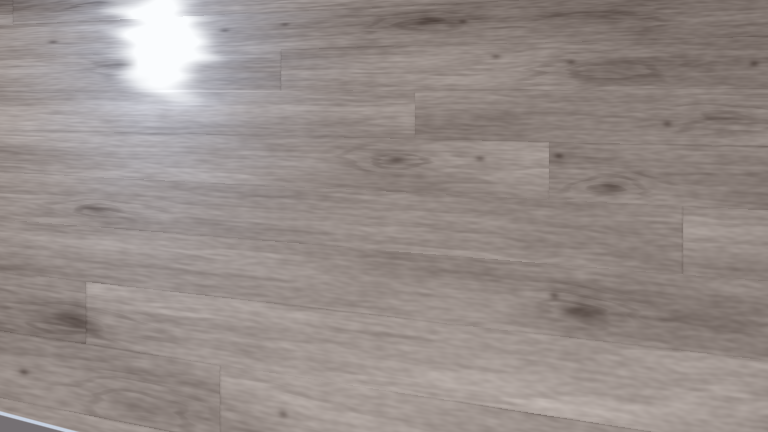
A WebGL 1 fragment shader for this texture:

```glsl
precision highp float;
uniform vec2 u_resolution;

#define VANISH vec2(-3.5, 0.775)
#define FIRST_SEAM 0.699
#define ROW_HEIGHT 0.093
#define ROW_SHRINK 0.05
#define PLANK_LENGTH 2.0
#define JOINT_STEP 0.31
#define KNOT_SPACING 0.6
#define KNOT_CHANCE 0.5
#define SEAM_WIDTH 0.0022
#define GLARE_CENTRE vec2(0.366, 0.9)
#define GLARE_SIZE vec2(0.1, 0.115)
#define WOOD vec3(0.565, 0.523, 0.502)

float hash(vec2 p) {
  return fract(sin(dot(p, vec2(127.1, 311.7))) * 4375.85);
}

vec2 gradient(vec2 cell) {
  float angle = 6.2832 * hash(cell);
  return vec2(cos(angle), sin(angle));
}

float noise(vec2 p) {
  vec2 i = floor(p), f = p - i;
  vec2 w = f * f * f * (f * (f * 6.0 - 15.0) + 10.0);
  vec2 e = vec2(1.0, 0.0);
  float low = mix(dot(gradient(i), f), dot(gradient(i + e), f - e), w.x);
  float high = mix(dot(gradient(i + e.yx), f - e.yx),
                   dot(gradient(i + e.xx), f - e.xx), w.x);
  return mix(low, high, w.y);
}

// Fan of plank rows: x runs along the boards, y counts rows toward the viewer
vec2 floorCoords(vec2 p) {
  float fan = -VANISH.x / (p.x - VANISH.x);
  float drop = FIRST_SEAM - VANISH.y - (p.y - VANISH.y) * fan;
  return vec2(p.x, drop / (ROW_HEIGHT + ROW_SHRINK * drop));
}

// Returns dark knot cores in x and the swelling of the rings in y
vec2 knots(vec2 f, float row) {
  vec2 sum = vec2(0.0);
  float cell = floor(f.x / KNOT_SPACING);
  for (int k = -1; k <= 1; k++) {
    vec2 id = vec2(cell + float(k), row);
    float present = step(hash(id + 5.3), KNOT_CHANCE);
    float size = mix(0.6, 1.1, hash(id + 9.1));
    vec2 centre = vec2((id.x + 0.2 + 0.6 * hash(id + 2.7)) * KNOT_SPACING,
                       row + mix(0.25, 0.75, hash(id + 7.9)));
    vec2 q = (f - centre) / (size * vec2(0.06, 0.14));
    q += 0.9 * vec2(noise(f * vec2(9.0, 4.0)), noise(f * vec2(7.0, 3.0) + 31.0));
    float r2 = dot(q, q);
    sum += present * vec2(exp(-2.0 * r2) * hash(id + 4.4), exp(-0.14 * r2));
  }
  return sum;
}

// Small dark marks, at most one per cell
float flecks(vec2 f) {
  vec2 g = f * vec2(5.0, 1.0), id = floor(g);
  vec2 centre = 0.25 + 0.5 * vec2(hash(id + 1.5), hash(id + 8.2));
  vec2 q = (g - id - centre) / vec2(0.055, 0.05);
  return step(0.84, hash(id + 3.6)) * exp(-dot(q, q));
}

float woodTone(vec2 f, float row, float plank) {
  vec2 s = f + vec2(plank * 7.3, row * 3.7);
  float broad = noise(s * vec2(1.3, 1.3));
  float streaks = noise(s * vec2(2.4, 5.0) + 17.0);
  float pores = noise(s * vec2(9.0, 15.0) + 43.0);
  float fibres = noise(s * vec2(32.0, 19.0) + 71.0);
  vec2 knot = knots(f, row);
  float rings = sin(14.0 * (f.y + 0.8 * noise(s * vec2(1.5, 0.8)))
                    + 11.0 * knot.y + 3.0 * streaks + 2.0 * pores);
  float figure = smoothstep(0.1, 1.0, rings)
               * (0.018 + 0.035 * min(knot.y, 1.0) + 0.04 * max(broad, 0.0));
  return 0.035 * (hash(vec2(row, plank)) - 0.5) + 0.11 * broad + 0.05 * streaks
       + 0.055 * pores + 0.05 * fibres - figure - 0.17 * knot.x
       - 0.05 * min(knot.y, 1.0) - 0.14 * flecks(f);
}

void main() {
  vec2 p = gl_FragCoord.xy / u_resolution.y;
  float pixel = 1.0 / u_resolution.y;
  vec2 f = floorCoords(p);
  float row = floor(f.y);
  float along = (f.x - 1.27 - JOINT_STEP * row) / PLANK_LENGTH;
  float plank = floor(along);

  // Boards, lighter near the viewer and darker at the far right
  float light = 0.05 * (0.5 - p.y) - 0.045 * smoothstep(0.6, 1.8, p.x) * p.y;
  light += 0.07 * noise(p * vec2(1.2, 2.3) + 5.0);
  light -= 0.12 * smoothstep(0.95, 1.0, p.y) * (1.0 - smoothstep(0.0, 0.25, p.x));
  float tone = woodTone(f, row, plank) + light + 0.021;
  vec3 color = WOOD + tone * vec3(1.0, 1.02, 1.02);

  // Faint worn seams and staggered end joints
  float shrink = 1.0 + ROW_SHRINK * f.y;
  shrink = 1.0 - ROW_SHRINK * f.y;
  float rowSize = ROW_HEIGHT / (shrink * shrink) * (1.0 - p.x / VANISH.x);
  float seamDist = abs(f.y - floor(f.y + 0.5)) * rowSize;
  float jointDist = abs(along - floor(along + 0.5)) * PLANK_LENGTH;
  float seam = 1.0 - smoothstep(0.0, SEAM_WIDTH + pixel, seamDist);
  float joint = 1.0 - smoothstep(0.0, SEAM_WIDTH + pixel, jointDist);
  float wear = clamp(0.5 + 1.3 * noise(vec2(f.x * 2.0, floor(f.y + 0.5) * 5.3)), 0.1, 1.0);
  color -= 0.07 * max(seam * wear, joint * (0.2 + 0.4 * hash(vec2(row, 2.9))));

  // Window glare with a cool halo, broken by the uneven boards
  vec2 g = (p - GLARE_CENTRE) / GLARE_SIZE;
  g.x += 0.25 * (hash(vec2(row, 6.1)) - 0.5);
  g += 0.5 * vec2(noise(f * vec2(6.0, 3.0)), noise(f * vec2(9.0, 2.0) + 12.0));
  float r2 = dot(g, g);
  float core = min(1.0, 1.25 * exp(-0.8 * r2 * r2));
  float halo = exp(-0.17 * r2);
  vec2 wide = g * vec2(0.3, 0.19);
  float sheen = exp(-dot(wide, wide));
  color += halo * vec3(0.1, 0.14, 0.19) + sheen * vec3(0.025, 0.04, 0.06);
  color = mix(color, vec3(0.98, 0.988, 0.995), core);
  color += 0.12 * seam * sheen * smoothstep(0.1, 0.4, noise(f * vec2(4.0, 0.5) + 3.0));

  // Bright metal edge in the lower left corner
  float edge = dot(p, vec2(0.256, 0.967)) - 0.0425;
  color = mix(color, vec3(0.46, 0.44, 0.45), 1.0 - smoothstep(-pixel, pixel, edge));
  float strip = 1.0 - smoothstep(0.002, 0.004 + pixel, abs(edge));
  color = mix(color, vec3(0.78, 0.82, 0.88), strip);

  gl_FragColor = vec4(clamp(color, 0.0, 1.0), 1.0);
}
```
